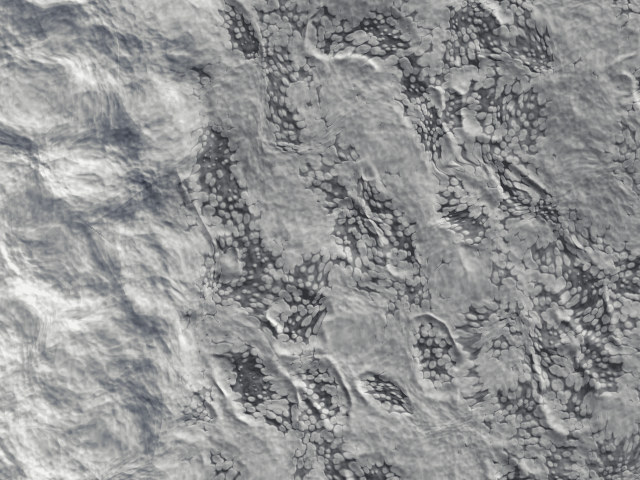
A WebGL 1 fragment shader for this texture:

```glsl
precision highp float;
// Trodden winter path: a drifted snow bank on the left, packed grey snow on the
// right, with slanted, ragged thawed prints where clumps of snow sit on dark ice.
// Cellular noise builds a height and an albedo, lit by a low sun at upper right.

uniform vec2 u_resolution;

vec2 hash2(vec2 p) {
  return fract(sin(vec2(dot(p, vec2(127.1, 311.7)), dot(p, vec2(269.5, 183.3)))) * 43758.5);
}

// x: distance to the nearest point, y: smooth blend of random cell values
vec2 cells(vec2 p) {
  vec2 id = floor(p);
  float nearest = 9.0, sum = 0.0, total = 0.0;
  for (int j = -1; j <= 1; j++) {
    for (int i = -1; i <= 1; i++) {
      vec2 g = vec2(float(i), float(j));
      vec2 o = hash2(id + g);
      vec2 d = g + o - fract(p);
      float w = exp(-5.0 * dot(d, d));
      nearest = min(nearest, length(d));
      sum += w * fract((o.x + o.y) * 17.0);
      total += w;
    }
  }
  return vec2(nearest, sum / total);
}

// Rotates so that the second axis follows the walking direction
vec2 along(vec2 p) {
  return mat2(0.9, -0.43, 0.43, 0.9) * p;
}

// Approximate signed distance to scattered, slanted oval prints
float footprints(vec2 p) {
  vec2 size = vec2(0.15, 0.22);
  vec2 q = along(p) / size;
  vec2 id = floor(q);
  float dist = 1.0;
  for (int j = -1; j <= 1; j++) {
    for (int i = -1; i <= 1; i++) {
      vec2 g = vec2(float(i), float(j));
      vec2 o = hash2(id + g + 7.0);
      vec2 shape = hash2(id + g + 53.0);
      vec2 offset = (g + 0.15 + 0.7 * o - fract(q)) * size;
      vec2 radii = vec2(0.033 + 0.027 * shape.x, 0.045 + 0.085 * shape.y);
      float d = (length(offset / radii) - 1.0) * 0.05;
      float present = step(0.3, fract((o.x + shape.y) * 13.0));
      dist = min(dist, mix(1.0, d, present));
    }
  }
  return dist;
}

// x: height, y: albedo, z: how much of the spot belongs to the bank
vec3 surface(vec2 p) {
  vec2 warp = vec2(cells(p * 9.0).y, cells(p * 9.0 + 31.0).y) - 0.5;
  vec2 q = p + 0.045 * warp;
  float patchy = cells(p * 3.7 + 4.0).y;
  float clump = cells(p * 27.0 + 9.0).y - 0.5;
  float bank = smoothstep(0.46, 0.3, q.x + 0.16 * (patchy - 0.5) - 0.04 * p.y);
  float path = 1.0 - bank;

  // Thawing: ragged prints, and worn streaks spreading to the right
  float print = footprints(q) + 0.035 * clump;
  float streak = cells(along(q) * vec2(7.5, 3.4) + 1.5).y;
  float worn = smoothstep(0.46, 0.74, streak + 0.2 * smoothstep(0.85, 1.35, p.x + 0.15 * p.y));
  float sunk = smoothstep(0.022, -0.022, print) * path;
  float thaw = max(sunk, 0.72 * worn * path);

  // Drift relief: broad lumps and hollows on the bank, fine crust on the path
  float height = 0.0, amp = 0.09;
  vec2 r = q * 4.0 + 2.0;
  for (int i = 0; i < 5; i++) {
    vec2 n = cells(r);
    float weight = mix(0.1 + 0.17 * float(i), 1.0, bank);
    height += amp * weight * (n.y + 0.32 * smoothstep(0.05, 0.65, n.x));
    amp *= 0.41;
    r = mat2(0.8, 0.6, -0.6, 0.8) * r * 2.1 + 3.7;
  }

  // Clumped snow grains thin out into bare ice as the thaw grows
  vec2 grain = cells((q + 0.008 * clump) * 68.0);
  float cover = 1.12 - 0.83 * thaw - 0.85 * clump;
  float ice = smoothstep(-0.12, 0.24, grain.x - cover) * path;
  float rim = exp(-pow((print - 0.012) / 0.011, 2.0)) * smoothstep(0.4, 0.65, streak + warp.x);
  height += path * (0.005 * rim - 0.006 * smoothstep(0.014, -0.016, print));
  height -= 0.0011 * ice;

  // Albedo of packed snow, sunlit bank and ice
  float glare = smoothstep(0.45, 0.0, p.x) * smoothstep(1.0, 0.5, p.y);
  float snow = 0.59 + 0.1 * (0.5 - patchy) + bank * (0.15 * glare - 0.01);
  snow -= 0.04 * smoothstep(0.7, 1.4, p.x);
  float bare = mix(0.38, 0.32, sunk) + 0.1 * (grain.y - 0.5);
  return vec3(height, mix(snow, bare, ice), bank);
}

void main() {
  vec2 p = gl_FragCoord.xy / u_resolution.y;

  // Slope towards the sun gives light and shade
  vec2 sun = vec2(0.5, 0.866);
  float reach = 0.0035;
  vec3 here = surface(p);
  float slope = (here.x - surface(p + sun * reach).x) / reach;
  float shade = slope / (1.0 + 0.6 * abs(slope));
  float glint = cells(p * 150.0).y - 0.5;
  float value = here.y + 0.42 * shade + 0.1 * glint;
  value = clamp(value, 0.2, 0.95);

  // Cool shadows, faintly warm highlights
  vec3 tint = mix(vec3(-0.008, 0.0, 0.016), vec3(0.0, 0.004, -0.008), smoothstep(0.3, 0.8, value));
  tint += here.z * vec3(-0.012, 0.0, 0.022) * smoothstep(0.65, 0.4, value);
  gl_FragColor = vec4(value + tint, 1.0);
}
```
